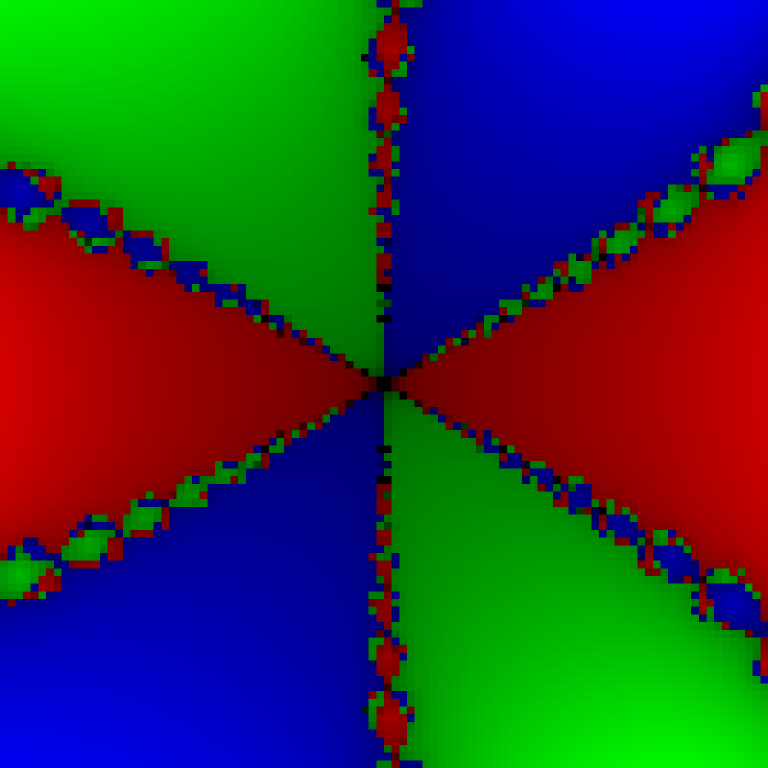
Give the GLSL for this background, as a WebGL 1 fragment shader.

```glsl
precision highp float;
// Newton's method for z^3 = 1, seen close to the origin on a coarse grid of cells.
// Each cell takes the hue of the root its orbit reaches; a smooth count of the
// steps taken sets its brightness, so slow orbits go dark.

uniform vec2 u_resolution;

#define CELLS 100.0        // grid cells across the canvas
#define HALF_WIDTH 0.32    // half the visible width of the complex plane
#define STEP_SOFTNESS 0.3  // step length that counts as half a step
#define MID_LEVEL 0.5      // brightness of moderately slow orbits
#define FAST_GAIN 1.25     // extra light for fast orbits
#define FAST_FALLOFF 0.41
#define SLOW_FALLOFF 0.2   // how gently slow orbits darken
#define BLACK_COUNT 24.0   // step count that turns black
#define MAX_STEPS 48

// One Newton step: z -> (2 z + 1 / z^2) / 3
vec2 newtonStep(vec2 z) {
  vec2 square = vec2(z.x * z.x - z.y * z.y, 2.0 * z.x * z.y);
  vec2 inverse = vec2(square.x, -square.y) / max(dot(square, square), 1e-20);
  return (2.0 * z + inverse) / 3.0;
}

// Pure hue of the cube root of one nearest to z
vec3 rootHue(vec2 z) {
  if (z.x > abs(z.y) * 0.57735) return vec3(1.0, 0.0, 0.0);
  return z.y > 0.0 ? vec3(0.0, 1.0, 0.0) : vec3(0.0, 0.0, 1.0);
}

// Brightness from the smooth step count
float orbitBrightness(float count) {
  float glow = FAST_GAIN * exp(-FAST_FALLOFF * count);
  float shade = MID_LEVEL * exp(SLOW_FALLOFF * (count - BLACK_COUNT));
  return clamp(MID_LEVEL + glow - shade, 0.0, 1.0);
}

vec3 basinColor(vec2 z) {
  float count = 0.0;
  for (int i = 0; i < MAX_STEPS; i++) {
    vec2 next = newtonStep(z);
    float travel = length(next - z);
    count += travel / (travel + STEP_SOFTNESS);
    z = next;
    if (travel < 1e-4) break;
  }
  return rootHue(z) * orbitBrightness(count);
}

// Plane coordinate at the centre of the cell holding a canvas point
vec2 cellCenter(vec2 point) {
  vec2 canvas = (point - 0.5 * u_resolution) / min(u_resolution.x, u_resolution.y);
  return (floor(canvas * CELLS) + 0.5) / CELLS * 2.0 * HALF_WIDTH;
}

void main() {
  // Four samples per pixel soften the cell edges
  vec3 color = vec3(0.0);
  for (int y = 0; y < 2; y++) {
    for (int x = 0; x < 2; x++) {
      vec2 offset = vec2(float(x), float(y)) * 0.5 - 0.25;
      color += basinColor(cellCenter(gl_FragCoord.xy + offset));
    }
  }
  gl_FragColor = vec4(color * 0.25, 1.0);
}
```
